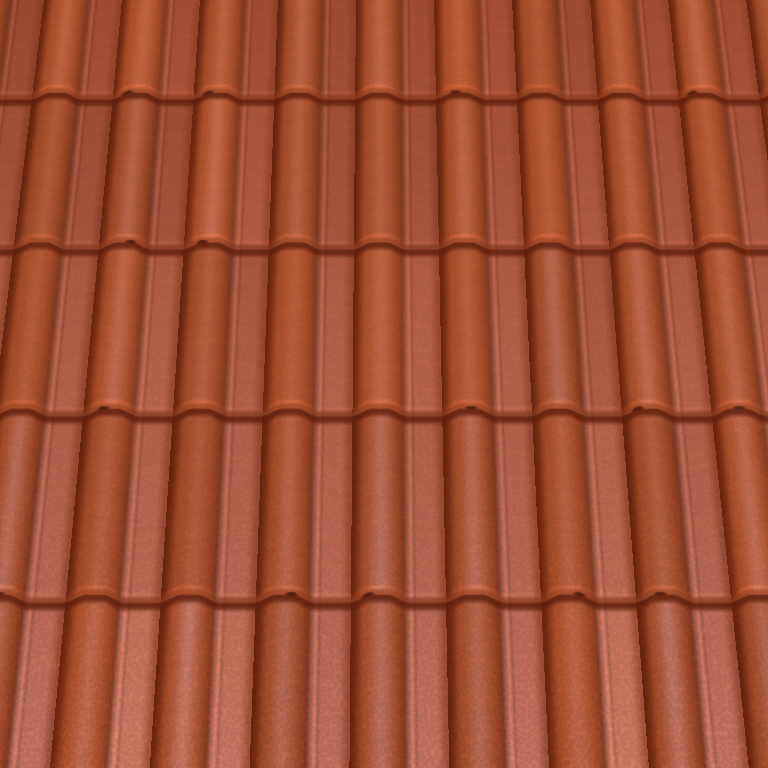
Give the GLSL for this texture, as a Shadertoy shader.

```glsl
const float CENTRE_X = 0.494;       // vanishing axis
const float PITCH_NEAR = 0.1300;    // column spacing at the bottom edge
const float PITCH_FAR = 0.1016;     // column spacing at the top edge
const float DEPTH_START = 9.497;    // inverse pitch at the first seam
const float DEPTH_STEP = 0.4755;    // inverse pitch per course
const float ROLL_HALF = 0.275;      // roll half width, in columns
const float ROLL_RISE = 0.085;      // lift of the lip over a roll, in columns
const float LIP_HEIGHT = 0.10;
const float GRAIN_SCALE = 26.0;
const float CHIP_CHANCE = 0.35;

const vec3 PAN_FAR = vec3(0.62, 0.29, 0.19);
const vec3 PAN_NEAR = vec3(0.76, 0.45, 0.37);
const vec3 CLAY = vec3(0.64, 0.29, 0.15);
const vec3 CLAY_SHADE = vec3(0.53, 0.23, 0.12);
const vec3 DEEP_SHADE = vec3(0.42, 0.14, 0.05);
const vec3 SHEEN_FAR = vec3(0.73, 0.38, 0.24);
const vec3 SHEEN_NEAR = vec3(0.76, 0.46, 0.39);

float hash(vec2 p) {
    vec3 q = fract(p.xyx * vec3(0.1031, 0.1030, 0.0973));
    q += dot(q, q.yzx + 33.33);
    return fract((q.x + q.y) * q.z);
}

// Distance to the nearest scattered point
float cellular(vec2 p) {
    vec2 cell = floor(p);
    float nearest = 2.0;
    for (int j = -1; j <= 1; j++) {
        for (int i = -1; i <= 1; i++) {
            vec2 c = cell + vec2(i, j);
            vec2 point = c + vec2(hash(c), hash(c + 57.3));
            nearest = min(nearest, length(point - p));
        }
    }
    return nearest;
}

float band(float x, float centre, float width) {
    float t = (x - centre) / width;
    return exp(-t * t);
}

float pitchAt(float y) { return mix(PITCH_NEAR, PITCH_FAR, y); }

float courseAt(float y) { return (DEPTH_START - 1.0 / pitchAt(y)) / DEPTH_STEP; }

float seamHeight(float course) {
    float pitch = 1.0 / (DEPTH_START - DEPTH_STEP * course);
    return (PITCH_NEAR - pitch) / (PITCH_NEAR - PITCH_FAR);
}

void mainImage(out vec4 fragColor, in vec2 fragCoord) {
    vec2 uv = fragCoord / iResolution.xy;
    float pitch = pitchAt(uv.y);
    float column = (uv.x - CENTRE_X) / pitch;
    float fromRoll = abs(fract(column + 0.5) - 0.5);
    float arch = smoothstep(0.32, 0.08, fromRoll);

    // Course and tile coordinates, with seams lifted over the rolls
    float y = uv.y - ROLL_RISE * pitch * arch;
    float course = courseAt(y);
    float seam = (y - seamHeight(round(course))) / pitch;
    vec2 tile = vec2(floor(column + 0.3), floor(course));
    float x = column - tile.x;
    float along = fract(course);
    float tone = hash(tile + 20.0);
    float gloss = hash(tile + 71.0);
    float near = 1.0 - uv.y;

    // Flat pan with its raised edge, groove and shaded side
    vec3 pan = mix(PAN_FAR, PAN_NEAR, near);
    pan = mix(pan, CLAY_SHADE, 0.65 * smoothstep(0.57, 0.70, x));
    pan *= 1.0 + 0.10 * band(x, 0.335, 0.018) - 0.12 * band(x, 0.375, 0.016);

    // Rounded roll with a soft sheen along its crown
    float t = x / mix(ROLL_HALF - 0.015, ROLL_HALF + 0.005, along);
    vec3 roll = mix(DEEP_SHADE, CLAY, smoothstep(-1.10, -0.55, t));
    roll = mix(roll, CLAY_SHADE, 0.9 * smoothstep(0.45, 1.0, t));
    vec3 sheen = mix(SHEEN_FAR, SHEEN_NEAR, clamp(near + 0.5 * (gloss - 0.5), 0.0, 1.0));
    roll = mix(roll, sheen, (0.55 + 0.4 * gloss) * band(t, 0.05, 0.42));

    float aa = 1.5 / (iResolution.x * pitch);
    float edge = max(aa, 0.025);
    float onPan = smoothstep(ROLL_HALF - edge, ROLL_HALF + edge, x);
    vec3 color = mix(roll, pan, onPan);
    color *= 1.0 - 0.16 * band(x, ROLL_HALF + 0.01, 0.03);

    // Variation between tiles, faint streaks and mineral grain
    color *= 0.96 + 0.08 * tone;
    vec2 surface = vec2(column, course * 2.0);
    float streak = sin(surface.y * 31.0 + 2.0 * sin(column * 7.0) + tone * 6.0)
                 * sin(surface.y * 13.0 + column * 3.0);
    color *= 1.0 + 0.012 * streak;
    float grain = cellular(surface * GRAIN_SCALE) - 0.45;
    color *= 1.0 + grain * mix(0.05, 0.14, near * near);

    // Overlapping lip: bright upper rim, shaded face, shadow below
    float face = smoothstep(-aa, aa, seam) * smoothstep(LIP_HEIGHT, 0.02, seam);
    vec3 faceColor = mix(CLAY_SHADE, CLAY, arch);
    color = mix(color, faceColor, 0.75 * face);
    color *= 1.0 + 0.13 * band(seam, LIP_HEIGHT * 0.85, 0.025) * mix(0.6, 1.0, arch);
    float shadow = smoothstep(0.02, -0.01, seam) * smoothstep(-0.11, -0.03, seam);
    color = mix(color, DEEP_SHADE * 0.9, 0.85 * shadow);

    // Occasional chips on the roll lips
    vec2 lipId = vec2(tile.x, round(course));
    vec2 chip = vec2(x - 0.3 * (hash(lipId + 9.0) - 0.5), seam - 0.015);
    float chipMask = smoothstep(1.0, 0.4, length(chip / vec2(0.09, 0.03)));
    chipMask *= step(hash(lipId + 43.0), CHIP_CHANCE);
    color = mix(color, DEEP_SHADE * 0.6, 0.7 * chipMask);

    fragColor = vec4(clamp(color, 0.0, 1.0), 1.0);
}
```
